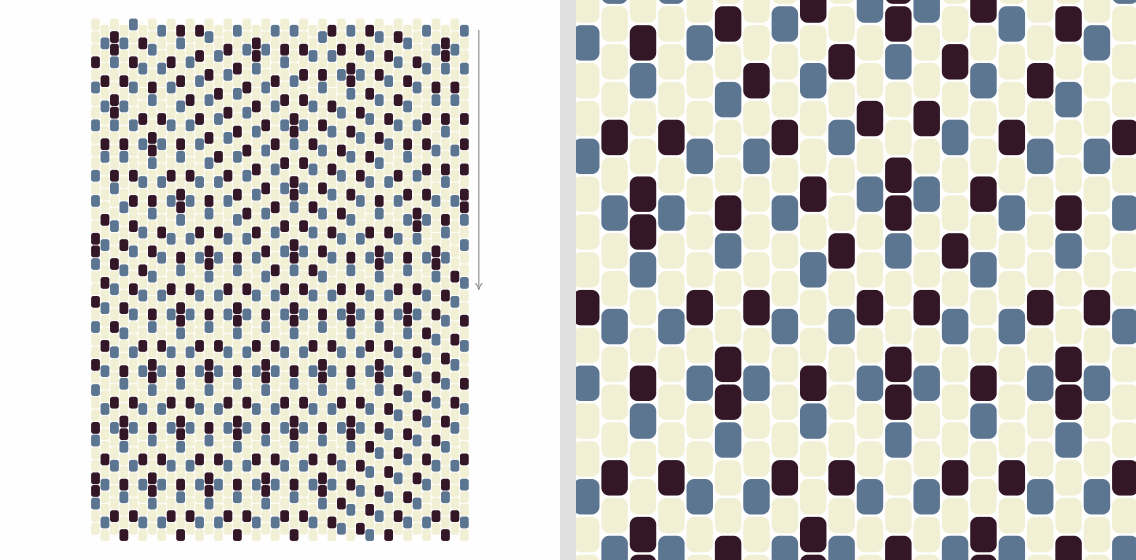
Left: the whole. Right: its middle third, enlarged.
A Shadertoy shader for this pattern:

```glsl
// Peyote-stitch bead panel whose colours grow downward by a cellular automaton, beside an arrow.

const float CANVAS = 768.0;                  // layout units per canvas height
const vec2 PITCH = vec2(12.97, 17.29);       // bead spacing
const vec2 PANEL_CORNER = vec2(124.5, 24.9); // top left of the panel
const int COLUMNS = 40;
const int ROWS = 41;
const uint RING = 0xFFFFFu;                  // 20 beads in each half row

const vec3 PAPER = vec3(0.995);
const vec3 CREAM = vec3(0.95, 0.94, 0.83);
const vec3 BLUE = vec3(0.36, 0.46, 0.57);
const vec3 DARK = vec3(0.20, 0.09, 0.15);
const vec3 ARROW_GREY = vec3(0.50, 0.50, 0.52);

float roundedBox(vec2 p, vec2 halfSize, float radius) {
    vec2 q = abs(p) - halfSize + radius;
    return length(max(q, 0.0)) + min(max(q.x, q.y), 0.0) - radius;
}

float segment(vec2 p, vec2 a, vec2 b) {
    vec2 d = b - a;
    return length(p - a - d * clamp(dot(p - a, d) / dot(d, d), 0.0, 1.0));
}

float coverage(float dist, float pixel) {
    return clamp(0.5 - dist / pixel, 0.0, 1.0);
}

// Neighbouring half row seen from the other side; the panel wraps round.
uvec2 rotateRing(uvec2 s, bool evenRow) {
    uvec2 turned = evenRow ? (s << 1) | (s >> 19) : (s >> 1) | (s << 19);
    return turned & RING;
}

// Bit masks: x holds blue beads, y holds dark beads.
uvec2 growRow(uvec2 above, uvec2 a, uvec2 b) {
    uint emptyAbove = ~(above.x | above.y);
    uint emptyA = ~(a.x | a.y);
    uint emptyB = ~(b.x | b.y);
    uint emptySides = emptyA & emptyB;
    uint dark = (emptySides & emptyAbove) | (a.x & b.x & above.y);
    uint blue = (emptySides & above.y)
              | (emptyAbove & ((emptyA & b.y) | (a.y & emptyB)));
    return uvec2(blue, dark) & RING;
}

// Colour of one bead, found by growing the half rows down to it.
vec3 beadColor(int column, int row) {
    int halfRow = 2 * row + (column & 1);
    uvec2 older = uvec2(0x4u, 0u);
    uvec2 newer = uvec2(0xA2688u, 0x5030u);
    for (int r = 2; r <= halfRow; r++) {
        uvec2 next = growRow(older, newer, rotateRing(newer, (r & 1) == 0));
        older = newer;
        newer = next;
    }
    uvec2 state = halfRow == 0 ? older : newer;
    uvec2 bead = (state >> uint(column / 2)) & 1u;
    return bead.y == 1u ? DARK : bead.x == 1u ? BLUE : CREAM;
}

vec3 drawBeads(vec3 base, vec2 p, float pixel) {
    vec2 grid = (p - PANEL_CORNER) / PITCH;
    int column = int(floor(grid.x));
    grid.y -= 0.5 * float(column & 1);       // odd columns sit half a bead lower
    int row = int(floor(grid.y));
    if (column < 0 || column >= COLUMNS || row < 0 || row >= ROWS) return base;
    vec2 local = (fract(grid) - 0.5) * PITCH;
    float dist = roundedBox(local, vec2(6.05, 8.1), 3.6);
    return mix(base, beadColor(column, row), coverage(dist, pixel));
}

float arrowDistance(vec2 p, vec2 start, vec2 tip) {
    float shaft = segment(p, start, tip) - 0.7;
    vec2 q = vec2(abs(p.x - tip.x), p.y - tip.y);
    float barb = min(segment(q, vec2(0.0), vec2(1.8, -5.0)),
                     segment(q, vec2(1.8, -5.0), vec2(4.2, -8.0))) - 0.7;
    return min(shaft, barb);
}

void mainImage(out vec4 fragColor, in vec2 fragCoord) {
    float pixel = CANVAS / iResolution.y;
    vec2 p = (fragCoord - 0.5 * iResolution.xy) * pixel;
    p = vec2(p.x, -p.y) + 0.5 * CANVAS;      // measured down from the top left

    vec3 color = drawBeads(PAPER, p, pixel);
    float arrow = arrowDistance(p, vec2(656.7, 42.0), vec2(656.7, 397.0));
    color = mix(color, ARROW_GREY, coverage(arrow, pixel));
    fragColor = vec4(color, 1.0);
}
```
